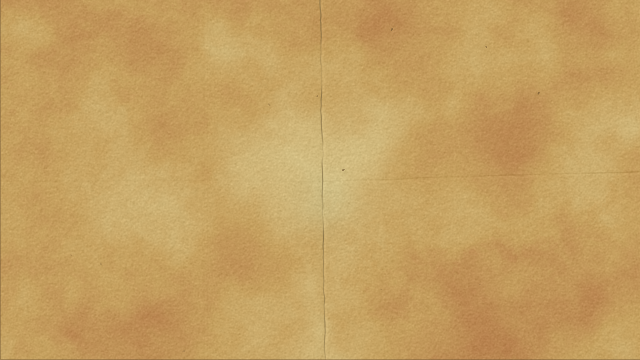
Give the GLSL for this texture, as a WebGL 2 fragment shader.

```glsl
#version 300 es
precision highp float;
// Aged, stained parchment with a fine tooth, a cracked centre fold and a faint cross crease.

uniform vec2 u_resolution;
out vec4 fragColor;

vec3 hash3(vec2 cell) {
    vec3 h = fract(cell.xyx * vec3(0.1031, 0.1030, 0.0973));
    h += dot(h, h.yxz + 33.33);
    return fract((h.xxy + h.yzz) * h.zyx);
}

// Cellular noise: one soft blob of random sign in every jittered cell.
float blobNoise(vec2 p) {
    vec2 cell = floor(p);
    float total = 0.0;
    for (int y = -1; y <= 1; y++) {
        for (int x = -1; x <= 1; x++) {
            vec2 c = cell + vec2(x, y);
            vec3 h = hash3(c + 200.0);
            vec2 d = p - c - h.xy;
            float falloff = max(0.0, 1.0 - dot(d, d));
            total += (2.0 * h.z - 1.0) * falloff * falloff;
        }
    }
    return total;
}

float clouds(vec2 p, float gain) {
    const mat2 turn = mat2(0.8, 0.6, -0.6, 0.8);
    float total = 0.0;
    float amplitude = 1.0;
    for (int i = 0; i < 6; i++) {
        total += amplitude * blobNoise(p);
        p = turn * p * 2.07 + 17.3;
        amplitude *= gain;
    }
    return total;
}

// Relief lit from above, slightly from the left.
float emboss(vec2 p, float scale) {
    vec2 q = p * scale;
    return blobNoise(q) - blobNoise(q + vec2(-0.22, 0.48));
}

float line(float dist, float halfWidth, float blur) {
    return 1.0 - smoothstep(halfWidth, halfWidth + blur, abs(dist));
}

float specks(vec2 p, float scale, float share, float blur) {
    vec2 cell = floor(p * scale);
    vec3 h = hash3(cell + 71.0);
    vec3 k = hash3(cell + 133.0);
    vec2 d = p - (cell + 0.2 + 0.6 * h.xy) / scale;
    float a = 6.2832 * k.x;
    d = mat2(cos(a), -sin(a), sin(a), cos(a)) * d;
    float radius = mix(0.001, 0.003, k.y);
    return step(h.z, share) * line(length(d * vec2(1.0, 1.7)), radius, blur);
}

vec3 parchment(float tone) {
    const vec3 rust = vec3(0.70, 0.46, 0.28);
    const vec3 ochre = vec3(0.775, 0.63, 0.372);
    const vec3 cream = vec3(0.85, 0.79, 0.565);
    float t = clamp(tone, -0.1, 1.05);
    return t < 0.5 ? mix(rust, ochre, t * 2.0) : mix(ochre, cream, t * 2.0 - 1.0);
}

void main() {
    vec2 p = gl_FragCoord.xy / u_resolution.y;
    float aspect = u_resolution.x / u_resolution.y;
    float pixel = 1.0 / u_resolution.y;
    vec2 centre = vec2(0.5 * aspect, 0.52);

    // Broad discoloration with ragged outlines, and the pale, worn middle
    vec2 ragged = p + 0.020 * vec2(blobNoise(p * 9.0 + 3.0), blobNoise(p * 9.0 + 50.0))
                + 0.008 * vec2(blobNoise(p * 31.0 + 8.0), blobNoise(p * 31.0 + 90.0));
    vec2 fromCentre = p - centre;
    vec2 fromGlow = ragged - centre + vec2(0.02, -0.01);
    float glow = exp(-20.0 * dot(fromGlow, fromGlow));
    float tone = 0.445 + 0.205 * clouds(ragged * 4.2 + 4.7, 0.53) * (1.0 - 0.6 * glow);
    tone += 0.40 * glow;

    // Ragged tide marks of old damp
    float damp = clouds(p * 5.0 + 31.0, 0.62);
    float dampMask = smoothstep(-0.2, 0.4, blobNoise(p * 2.5 + 9.0));
    tone -= 0.06 * dampMask * smoothstep(0.12, 0.20, damp);

    vec3 color = parchment(tone);

    // Paper grain: fine speckle over a shallow relief
    color += 0.021 * emboss(p, 185.0) + 0.006 * emboss(p + 5.0, 95.0);
    color += 0.022 * blobNoise(p * 250.0 + 3.0);

    // Vertical fold: soft bend, bright lip and cracked thin line
    float wander = 0.0025 * blobNoise(vec2(2.5, p.y * 14.0))
                 + 0.002 * blobNoise(vec2(7.5, p.y * 50.0));
    float fold = p.x - centre.x - 0.014 * (1.0 - p.y) - wander;
    float wear = 0.40 + 0.40 * blobNoise(vec2(4.5, p.y * 24.0));
    color -= 0.014 * exp(-abs(fold) * 60.0) * step(fold, 0.0);
    color += 0.020 * line(fold - 0.005, 0.001, 0.004);
    color = mix(color, vec3(0.48, 0.40, 0.24),
                clamp(wear, 0.15, 0.75) * line(fold, 0.0002, max(0.0022, pixel)));

    // Horizontal crease, broken and faint
    float crease = p.y - 0.498 - 0.028 * max(0.0, fold) - 0.002 * blobNoise(vec2(p.x * 12.0, 3.5));
    float creaseWear = 0.5 + 0.6 * blobNoise(vec2(p.x * 9.0, 8.5));
    float creaseSide = mix(0.3, 1.0, step(0.0, fold));
    color -= 0.050 * creaseSide * clamp(creaseWear, 0.1, 1.0) * line(crease, 0.0005, 0.003);
    color += 0.010 * creaseSide * line(crease + 0.005, 0.001, 0.005);

    // Greyish crumples where the folds meet
    vec2 fromKnot = fromCentre - vec2(0.01, -0.09);
    float knot = exp(-dot(fromKnot, fromKnot) * 150.0);
    float wrinkle = line(blobNoise(p * vec2(17.0, 11.0) + 5.0), 0.01, 0.12);
    color -= knot * (vec3(0.022, 0.010, 0.0) + 0.022 * wrinkle);

    // Scattered flecks
    float fleck = specks(p, 5.0, 0.06, pixel) + 0.4 * specks(p + 5.0, 13.0, 0.03, pixel);
    color = mix(color, vec3(0.42, 0.31, 0.17), 0.6 * min(fleck, 1.0));

    // Thin shadow on the left and bottom edges
    float edge = min(p.x, p.y);
    color = mix(color, vec3(0.42, 0.32, 0.19), 0.55 * line(edge, 0.0005, max(0.0022, pixel)));

    fragColor = vec4(clamp(color, 0.0, 1.0), 1.0);
}
```
